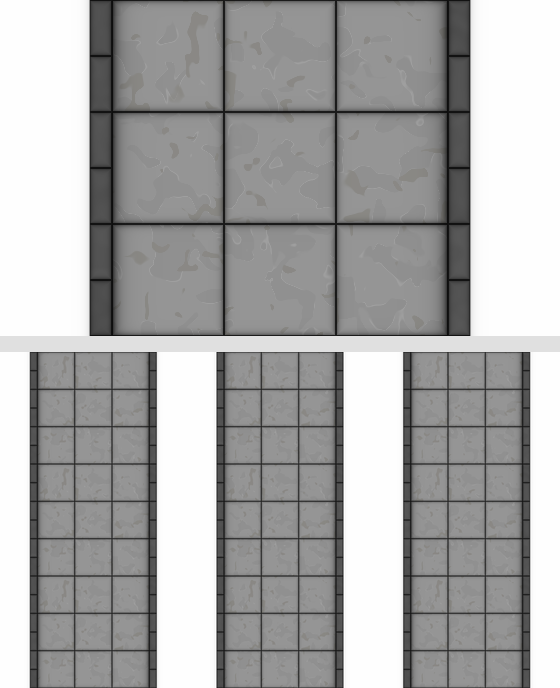
Top, the tile; bottom, the same tile 3 across and 3 down.
Give the GLSL for this texture, as a Shadertoy shader.

```glsl
// A paved path, three square slabs wide and three tall, between two dark curbs
// on white ground. Work is done in slab units (5 x 3 per tile); each stone
// seeds its own worn noise, and joints are shaded by distance to the stone edge.

const vec2 GRID = vec2(5.0, 3.0);
const float SLAB_EDGE = 1.5;   // half width of the slab field
const float CURB_EDGE = 1.7;   // outer edge of the curbs
const float JOINT = 0.009;     // half width of a joint
const vec3 GROUND = vec3(0.995);
const vec3 SLAB = vec3(0.583);
const vec3 PATCH = vec3(0.563);
const vec3 RIM = vec3(0.635);
const vec3 STAIN = vec3(0.54, 0.535, 0.52);
const vec3 CURB = vec3(0.325);

float hash(vec2 p) {
    vec3 q = fract(vec3(p.xyx) * 0.1031);
    q += dot(q, q.yzx + 33.33);
    return fract((q.x + q.y) * q.z);
}

float noise(vec2 p) {
    vec2 i = floor(p), f = fract(p);
    f = f * f * (3.0 - 2.0 * f);
    return mix(mix(hash(i), hash(i + vec2(1, 0)), f.x),
               mix(hash(i + vec2(0, 1)), hash(i + vec2(1, 1)), f.x), f.y);
}

// Bends the coordinates so that noise contours curl.
vec2 warp(vec2 p, float amount) {
    return p + amount * (vec2(noise(p + 17.3), noise(p + 41.7)) - 0.5);
}

// Distance to the nearest whole number.
float toLine(float x) {
    return abs(x - floor(x + 0.5));
}

// Brightness factor of a dark joint with a soft shadow beside it.
float joint(float d, float halfWidth, float glow, float aa) {
    float line = 1.0 - smoothstep(halfWidth - aa, halfWidth + aa, d);
    float soft = exp(-max(d - halfWidth, 0.0) / glow);
    return (1.0 - 0.7 * line) * (1.0 - 0.4 * soft);
}

// Slab face: faint patches with broken pale rims, and a few warm stains.
vec3 slabFace(vec2 p, vec2 id) {
    vec2 q = p + 20.0 * vec2(hash(id + 3.0), hash(id + 8.0)) + 30.0 * id;
    vec2 w = warp(q * 6.0, 1.4);
    float n = 0.75 * noise(w) + 0.25 * noise(w * 2.1 + 9.0);
    vec3 col = mix(SLAB, PATCH, smoothstep(0.59, 0.63, n));
    float rim = 1.0 - smoothstep(0.0, 0.026, abs(n - 0.6));
    float broken = smoothstep(0.42, 0.65, noise(q * 9.0 + 60.0));
    col = mix(col, RIM, rim * broken * 0.8);
    float stain = noise(warp(q * 8.5 + 80.0, 1.3));
    return mix(col, STAIN, smoothstep(0.82, 0.86, stain));
}

// Curb face: a slight tone per stone and dim cloudy wear.
vec3 curbFace(vec2 p, vec2 id) {
    float cloud = noise(warp(p * 7.0 + 13.0 * id, 1.5));
    return CURB + 0.025 * (hash(id) - 0.5) + 0.025 * (cloud - 0.5);
}

void mainImage(out vec4 fragColor, in vec2 fragCoord) {
    vec2 p = fragCoord / iResolution.xy * GRID;
    float aa = 0.5 * GRID.y / iResolution.y;
    float side = abs(p.x - 0.5 * GRID.x);

    // Slabs, shaded toward the curbs
    vec2 slabId = mod(floor(p), GRID);
    float slabDist = min(toLine(p.x), toLine(p.y));
    vec3 slab = slabFace(fract(p), slabId) * joint(slabDist, JOINT, 0.022, aa);
    slab *= 1.0 - 0.5 * exp(-max(SLAB_EDGE - side, 0.0) / 0.065);

    // Curb stones, two per slab
    vec2 curbId = vec2(step(2.5, p.x) + 11.0, mod(floor(p.y * 2.0), 6.0));
    float curbX = min(abs(side - SLAB_EDGE), abs(CURB_EDGE - side));
    float curbDist = min(curbX, 0.5 * toLine(p.y * 2.0));
    vec3 curb = curbFace(fract(p * vec2(1, 2)) * vec2(1, 0.5), curbId);
    curb *= joint(curbDist, JOINT * 0.8, 0.018, aa);

    // Ground with a faint shadow outside the curbs
    vec3 ground = GROUND - 0.11 * exp(-max(side - CURB_EDGE, 0.0) / 0.035);

    vec3 col = mix(slab, curb, smoothstep(-aa, aa, side - SLAB_EDGE));
    col = mix(col, ground, smoothstep(-aa, aa, side - CURB_EDGE));
    fragColor = vec4(col, 1.0);
}
```
